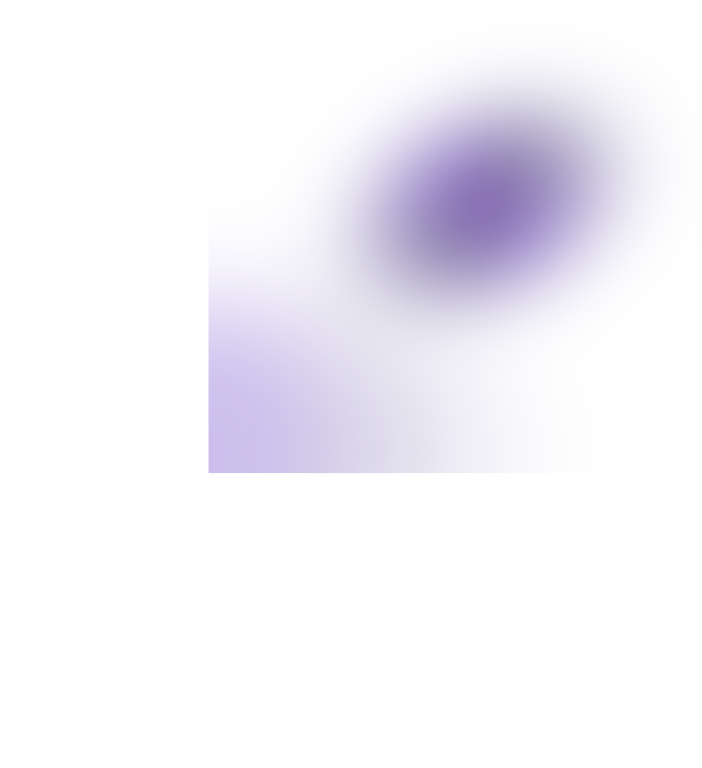
Reproduce this background procedurally as a WebGL 2 fragment shader.

```glsl
#version 300 es
precision highp float;
// Two soft violet glows on white: a tilted oval at the upper right and
// a wide lavender haze cut off by the left and lower edges of a panel.
// Each glow is a rotated elliptical falloff whose tint varies in space.

uniform vec2 u_resolution;
out vec4 fragColor;

const vec3 WHITE = vec3(1.0);
const vec3 VIOLET_CORE = vec3(0.545, 0.45, 0.71);
const vec3 VIOLET_BRIGHT = vec3(0.59, 0.52, 0.79);
const vec3 VIOLET_GREY = vec3(0.55, 0.51, 0.69);
const vec3 HAZE_LAVENDER = vec3(0.80, 0.75, 0.93);
const vec3 HAZE_GREY = vec3(0.83, 0.81, 0.90);

vec2 rotate(vec2 p, float angle) {
  float c = cos(angle), s = sin(angle);
  return vec2(c * p.x + s * p.y, c * p.y - s * p.x);
}

// Soft ellipse: 1 at the centre, one half where the radius is reached
float glow(vec2 offset, vec2 radii, float angle, float power) {
  float r = length(rotate(offset, angle) / radii);
  return exp2(-pow(r, power));
}

// Coverage of the quadrant right of and above a corner
float panelMask(vec2 p, vec2 corner, float pixel) {
  vec2 inside = clamp((p - corner) / pixel + 0.5, 0.0, 1.0);
  return inside.x * inside.y;
}

// Greyer along one axis, brighter across it, pinkish at the core
vec3 ovalTint(vec2 offset, float greyAxis) {
  vec2 q = rotate(offset, greyAxis);
  float d2 = dot(q, q);
  float across = q.y * q.y / (d2 + 0.0005);
  vec3 rim = mix(VIOLET_GREY, VIOLET_BRIGHT, across);
  return mix(rim, VIOLET_CORE, exp(-d2 / 0.004));
}

void main() {
  // Canvas heights, origin at the lower left
  vec2 p = gl_FragCoord.xy / u_resolution.y;
  float pixel = 1.0 / u_resolution.y;

  // Lavender haze
  vec2 hazeOffset = p - vec2(0.274, 0.412);
  vec3 hazeTint = mix(HAZE_LAVENDER, HAZE_GREY, smoothstep(0.0, 0.25, hazeOffset.x));
  float haze = glow(hazeOffset, vec2(0.294, 0.183), 0.0, 3.1);
  vec3 color = mix(WHITE, hazeTint, haze);

  // Tilted violet oval
  vec2 ovalOffset = p - vec2(0.631, 0.732);
  float oval = glow(ovalOffset, vec2(0.144, 0.106), 0.44, 2.6);
  color = mix(color, ovalTint(ovalOffset, 0.87), oval);

  // Hard panel edges
  color = mix(WHITE, color, panelMask(p, vec2(0.2715, 0.384), pixel));
  fragColor = vec4(color, 1.0);
}
```
